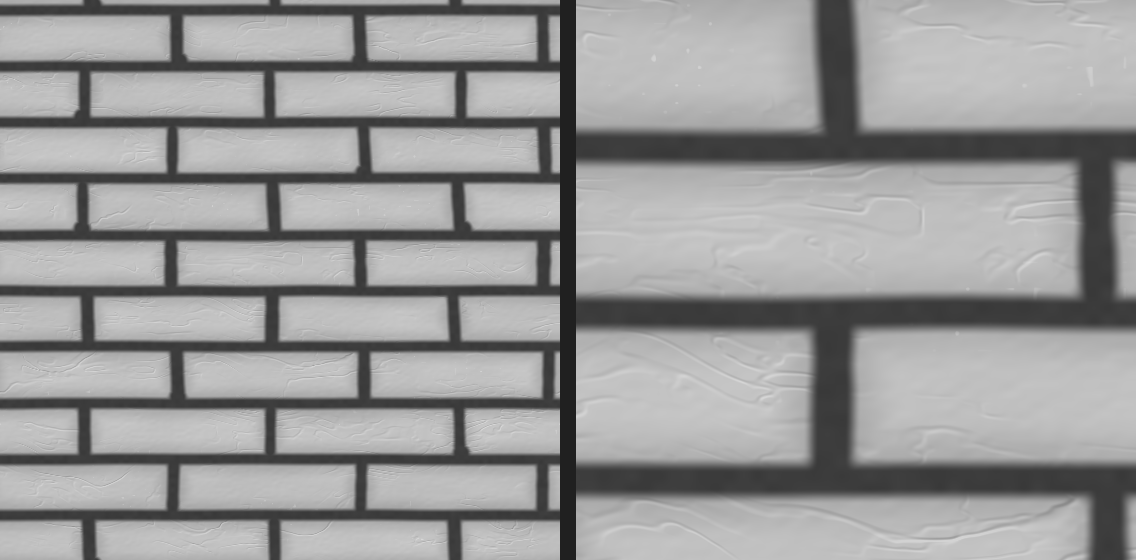
Left, the full canvas; right, a detail of the centre.
Give the GLSL for this texture, as a WebGL 1 fragment shader.

```glsl
precision highp float;
// Pale grey plastered bricks in running bond with soft dark mortar, tiling seamlessly.

uniform vec2 u_resolution;

#define BRICKS 3.0          // bricks across
#define ROWS 10.0           // courses up, even so that the bond wraps
#define LINE_HALF 0.0058    // half width of level mortar lines
#define JOINT_HALF 0.0072   // half width of upright joints
#define FADE 0.0085         // blur from mortar to brick
#define JITTER 0.016        // sideways scatter of the joints
#define MORTAR 0.235
#define BRICK_EDGE 0.665
#define BRICK_MID 0.755
#define RELIEF 0.075        // strength of the plaster relief

float hash(vec2 p) {
  return fract(sin(dot(p, vec2(127.1, 311.7))) * 43758.5453);
}

// Value noise with a whole number of cells per canvas; shift is in cells.
float noise(vec2 uv, vec2 cells, vec2 shift) {
  vec2 p = uv * cells + shift;
  vec2 i = floor(p), f = fract(p);
  f = f * f * (3.0 - 2.0 * f);
  vec2 a = mod(i, cells), b = mod(i + 1.0, cells);
  return mix(mix(hash(a), hash(vec2(b.x, a.y)), f.x),
             mix(hash(vec2(a.x, b.y)), hash(b), f.x), f.y);
}

// Plaster height: fine grain, patches of short creases, and long cracks.
float plaster(vec2 uv, float cracked) {
  float bend = noise(uv, vec2(11.0, 17.0), vec2(0.0));
  float grain = noise(uv, vec2(110.0, 170.0), vec2(0.0));
  float n = noise(uv, vec2(34.0, 96.0), vec2(grain * 0.5, bend * 6.0));
  float patches = smoothstep(0.4, 0.8, noise(uv, vec2(13.0, 29.0), vec2(0.0)));
  float crease = 1.0 - smoothstep(0.0, 0.16, abs(n - 0.5));
  float c = noise(uv, vec2(9.0, 23.0), vec2(grain * 0.15, bend * 1.5 + n * 0.25));
  float crack = 1.0 - smoothstep(0.0, 0.045, abs(c - 0.5));
  crack *= cracked * smoothstep(0.4, 0.65, bend);
  return 0.5 * grain + 0.3 * n - crease * patches - 1.3 * crack;
}

// Height of a mortar line above its even spacing.
float lineShift(float line, float x) {
  float id = mod(line, ROWS);
  float wave = noise(vec2(x, id / ROWS), vec2(9.0, ROWS), vec2(0.0));
  return (hash(vec2(id, 4.7)) - 0.5) * 0.004 + (wave - 0.5) * 0.0016;
}

void main() {
  vec2 uv = gl_FragCoord.xy / u_resolution;

  // Level mortar lines
  float y = uv.y * ROWS + 0.195;
  float line = floor(y + 0.5);
  float lineDist = abs((y - line) / ROWS - lineShift(line, uv.x)) - LINE_HALF;

  // Nearest upright joint, shifted by half a brick in alternate rows
  float row = mod(floor(y), ROWS);
  float up = (fract(y) - 0.5) / ROWS;
  float x = uv.x * BRICKS - mix(0.455, 0.93, mod(row, 2.0));
  float joint = floor(x + 0.5);
  vec2 id = vec2(mod(joint, BRICKS), row);
  float tilt = (hash(id + 21.3) - 0.35) * -0.09;
  float side = (x - joint) / BRICKS - (hash(id + 3.1) - 0.5) * JITTER - up * tilt;
  float swell = noise(uv, vec2(BRICKS, 60.0), vec2(0.0)) - 0.5;
  float halfWidth = JOINT_HALF + (hash(id + 8.9) - 0.5) * 0.003 + swell * 0.0014;
  float reach = 0.036 + 0.009 * hash(id + 14.2);
  float jointDist = length(vec2(side, max(abs(up) - reach, 0.0))) - halfWidth;

  // A few joints have a mortar lump at the foot
  float lumpy = step(0.84, hash(id + 31.7));
  vec2 foot = vec2((hash(id + 5.5) - 0.5) * 0.016, -0.039);
  float lumpDist = length(vec2(side, up) - foot) - 0.011;
  jointDist = min(jointDist, mix(1.0, lumpDist, lumpy));

  // Distance into the brick, with rounded corners
  float blend = max(0.006 - abs(lineDist - jointDist), 0.0);
  float depth = min(lineDist, jointDist) - blend * blend / 0.024;

  // Brick tone: darker rim, faint clouds, slight change from brick to brick
  vec2 brick = vec2(mod(joint + step(0.0, side), BRICKS), row);
  float tone = mix(BRICK_EDGE, BRICK_MID, smoothstep(0.0, 0.034, depth));
  tone += (hash(brick + 47.1) - 0.5) * 0.018;
  tone += (noise(uv, vec2(14.0, 32.0), vec2(0.0)) - 0.5) * 0.03;

  // Relief lit from the upper left, plus sparse pale flecks
  float cracked = step(0.55, hash(brick + 61.3));
  vec2 toLight = vec2(-0.0011, 0.0014);
  float slope = plaster(uv, cracked) - plaster(uv + toLight, cracked);
  tone += clamp(slope * RELIEF, -0.13, 0.07);
  float fleck = smoothstep(0.9, 0.98, noise(uv, vec2(150.0, 190.0), vec2(0.0)));
  tone += 0.07 * fleck * smoothstep(0.62, 0.85, noise(uv, vec2(8.0, 21.0), vec2(0.0)));

  // Mortar with faint grit, blurred into the brick
  float mortar = MORTAR + (noise(uv, vec2(120.0, 120.0), vec2(0.0)) - 0.5) * 0.025;
  float grey = mix(mortar, tone, smoothstep(-0.001, FADE, depth));
  gl_FragColor = vec4(vec3(grey), 1.0);
}
```
